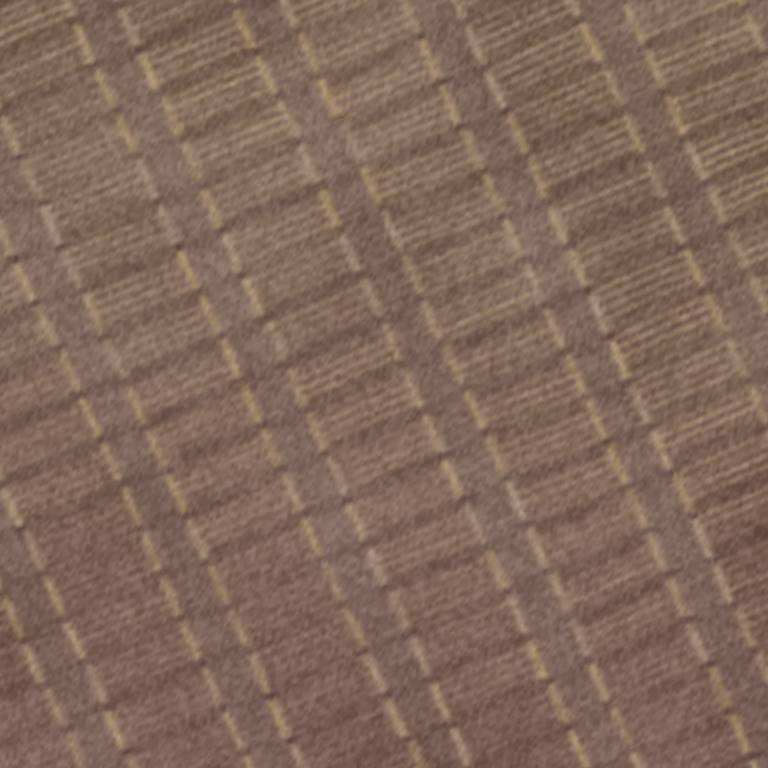
Write a Shadertoy shader that draws this texture.

```glsl
float hash(vec2 p) {
    vec3 q = fract(p.xyx * 0.1031);
    q += dot(q, q.yzx + 33.33);
    return fract((q.x + q.y) * q.z);
}

float noise(vec2 p) {
    vec2 cell = floor(p), t = fract(p);
    t = t * t * (3.0 - 2.0 * t);
    return mix(mix(hash(cell), hash(cell + vec2(1, 0)), t.x),
               mix(hash(cell + vec2(0, 1)), hash(cell + vec2(1, 1)), t.x), t.y);
}

// Bell curve centred on zero
float bell(float x, float width) {
    return exp(-x * x / (width * width));
}

void mainImage(out vec4 fragColor, in vec2 fragCoord) {
    vec2 p = fragCoord / iResolution.xy;
    float drop = 1.0 - p.y;

    // Skewed cloth axes: x counts thread pairs, y counts weft bands
    vec2 weave = vec2((p.x - 0.462 * drop - 0.0846) / 0.2197,
                      (drop + 0.425 * p.x) / 0.07);
    weave.x += 0.02 * (noise(p * 9.0) - 0.5);
    weave.y += 0.08 * (noise(p * 8.0 + 7.0) - 0.5);
    float across = fract(weave.x);
    float pairId = floor(weave.x);
    float narrow = smoothstep(0.0, 0.04, across) * (1.0 - smoothstep(0.27, 0.31, across));

    // Ribs and dark bands, shifted a little in each column
    float column = 2.0 * pairId + step(0.308, across);
    float row = weave.y + 0.5 + 0.2 * (hash(vec2(column, 5.0)) - 0.5);
    float bandRandom = mix(hash(vec2(floor(row), column + 40.0)), hash(vec2(floor(row), 17.0)), 0.4);
    float band = bell(fract(row) - 0.5, 0.16) * mix(0.25, 1.1, bandRandom);
    band *= mix(0.5, 1.3, noise(vec2(weave.x * 6.0, row * 3.0)));
    float ribRow = row * 5.0;
    float rib = pow(sin(3.14159 * fract(ribRow)), 2.0);
    rib *= mix(0.3, 1.0, hash(vec2(floor(ribRow), column + 80.0)));
    rib *= mix(0.6, 1.2, noise(vec2(weave.x * 9.0, ribRow)));
    rib *= (1.0 - 0.75 * min(band, 1.0)) * mix(1.0, 0.35, narrow);
    float sheen = smoothstep(-0.2, 1.3, p.y + 0.4 * p.x);

    // Ground cloth, warmer towards the bottom and greyer between paired threads
    vec3 color = mix(vec3(0.492, 0.376, 0.34), vec3(0.497, 0.407, 0.347), p.y);
    color = mix(color, vec3(0.485, 0.4, 0.37), 0.4 * narrow);
    color += 0.085 * (noise(p * 6.0 + 20.0) - 0.5);
    vec3 ribColor = mix(vec3(0.595, 0.48, 0.425), vec3(0.65, 0.55, 0.43),
                        sheen * noise(p * 8.0 + 3.0) + 0.3 * sheen);
    color = mix(color, ribColor, rib * mix(0.4, 0.88, sheen));
    color = mix(color, vec3(0.395, 0.295, 0.26), 0.62 * band * mix(1.0, 0.75, narrow));

    // Nearest of the paired threads, broken into stitches
    float side = step(0.154, across) + step(0.654, across);
    float thread = 2.0 * pairId + side;
    float offset = across - (side == 1.0 ? 0.308 : 0.5 * side);
    float stitchRow = weave.y + 0.2 * (hash(vec2(thread, 9.0)) - 0.5);
    float along = fract(stitchRow);
    float stitchRandom = hash(vec2(floor(stitchRow), thread + 60.0));
    float lean = offset + 0.006 * (along - 0.5) + 0.016 * (stitchRandom - 0.5);
    float stitch = bell(lean, 0.034) * smoothstep(0.0, 0.16, along) * (1.0 - smoothstep(0.84, 1.0, along));
    float knot = bell(min(along, 1.0 - along), 0.08) * bell(offset, 0.05);
    vec3 stitchColor = mix(vec3(0.64, 0.54, 0.475), vec3(0.66, 0.56, 0.42),
                           hash(vec2(thread, floor(stitchRow) + 30.0)));
    color = mix(color, stitchColor, stitch * mix(0.6, 0.95, stitchRandom));
    color = mix(color, vec3(0.35, 0.265, 0.25), 0.45 * knot * mix(0.4, 1.2, stitchRandom));

    // Fibre grain: short flecks and a fine twill leaning across the weft
    color += 0.06 * (noise(vec2(weave.x * 26.0, weave.y * 9.0)) - 0.5);
    color += 0.08 * (noise(vec2(weave.x * 38.0 + weave.y * 7.0, weave.y * 12.0)) - 0.5);
    fragColor = vec4(color, 1.0);
}
```
